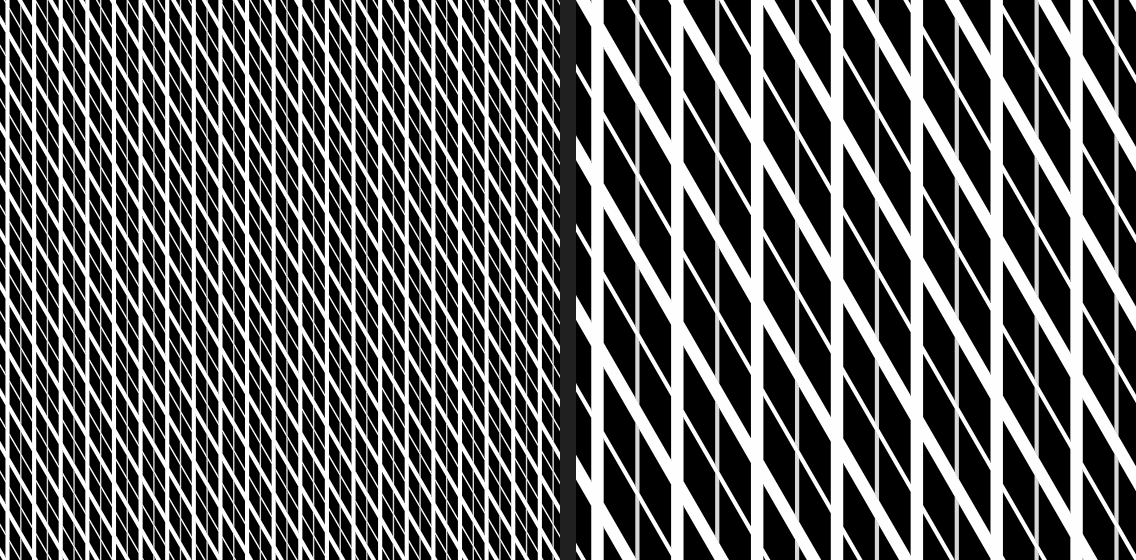
Left: the whole. Right: its middle third, enlarged.
Give the GLSL for this pattern, as a WebGL 2 fragment shader.

```glsl
#version 300 es
precision highp float;
// Slanted lattice of white lines on black: one upright family and one tilted
// 30 degrees from upright. Each family has the same spacing and alternates
// thick lines with hairlines, folded from a signed distance across the lines.

uniform vec2 u_resolution;
out vec4 fragColor;

const vec3 GROUND = vec3(0.0);
const vec3 INK = vec3(0.995);

const float SPACING = 0.04753;      // between thick lines, about 21 across
const float THICK_WIDTH = 0.0074;
const float HAIR_WIDTH = 0.0025;

const float UPRIGHT_PHASE = 0.0134;
const float SLANT_PHASE = 0.0077;
const float SLANT_ANGLE = radians(30.0);

// Distance to the nearest of many parallel lines
float lineDistance(float across, float spacing) {
    return abs(fract(across / spacing + 0.5) - 0.5) * spacing;
}

// Share of a pixel covered by a line of the given width
float lineCoverage(float dist, float width, float pixel) {
    float edge = (0.5 * width - dist) / pixel + 0.5;
    return clamp(edge, 0.0, min(1.0, width / pixel));
}

// Thick lines with a hairline halfway between each pair
float lineFamily(float across, float hairStrength, float pixel) {
    float thickDist = lineDistance(across, SPACING);
    float hairDist = lineDistance(across + 0.5 * SPACING, SPACING);
    float thick = lineCoverage(thickDist, THICK_WIDTH, pixel);
    float hair = lineCoverage(hairDist, HAIR_WIDTH, pixel);
    return max(thick, hair * hairStrength);
}

void main() {
    float pixel = 1.0 / min(u_resolution.x, u_resolution.y);
    vec2 p = gl_FragCoord.xy * pixel;

    // Upright family, with slightly greyer hairlines
    float upright = lineFamily(p.x - UPRIGHT_PHASE, 0.85, pixel);

    // Slanted family, falling to the right
    vec2 slantNormal = vec2(cos(SLANT_ANGLE), sin(SLANT_ANGLE));
    float slanted = lineFamily(dot(p, slantNormal) - SLANT_PHASE, 1.0, pixel);

    fragColor = vec4(mix(GROUND, INK, max(upright, slanted)), 1.0);
}
```
